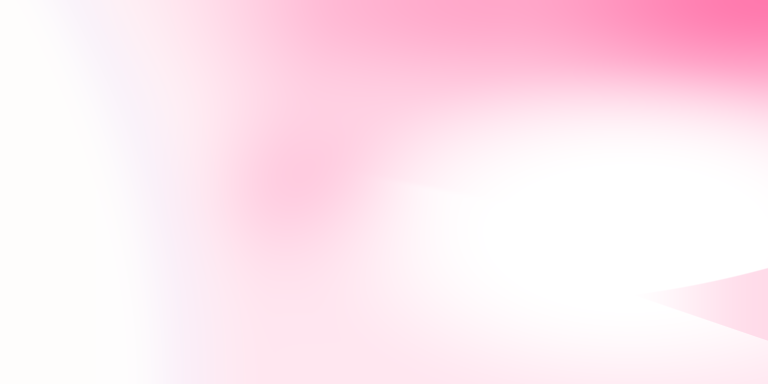
Write a Shadertoy shader that draws this background.

```glsl
const vec3 WARM_WHITE = vec3(0.997, 0.992, 0.990);
const vec3 PINK_ABSORB = vec3(0.0, 1.0, 0.61);    // channels removed per unit of pink
const vec3 LILAC_ABSORB = vec3(0.016, 0.022, 0.0);

const float FLOOR_PINK = 0.095;
const float TOP_DEPTH = 0.25;
const vec2 BLUSH_CENTER = vec2(0.40, 0.47);
const vec2 BLUSH_RADIUS = vec2(0.14, 0.20);
const float BLUSH_PINK = 0.10;
const vec2 GLOW_CENTER = vec2(0.82, 0.62);
const vec2 GLOW_RADIUS = vec2(0.40, 0.42);
const float CREASE_PINK = 0.022;
const vec2 WEDGE_TIP = vec2(0.825, 0.768);
const float WEDGE_PINK = 0.14;

float bell(float x) { return exp(-x * x); }

// Pink strength of the soft washes; p.y runs downward from the top
float washes(vec2 p, float leftEdge) {
    float topPink = mix(0.10, 0.25, smoothstep(0.2, 0.65, p.x))
                  + 0.18 * smoothstep(0.65, 1.0, p.x);
    vec2 blush = (p - BLUSH_CENTER) / BLUSH_RADIUS;
    float pink = FLOOR_PINK + topPink * bell(p.y / TOP_DEPTH)
               + BLUSH_PINK * exp(-dot(blush, blush));

    float glowDistance = length((p - GLOW_CENTER) / GLOW_RADIUS);
    float outsideGlow = smoothstep(0.4, 1.15, glowDistance);
    float leftEnd = mix(0.45, 0.36, smoothstep(0.0, 0.6, p.y));
    return pink * outsideGlow * smoothstep(leftEdge, leftEnd, p.x);
}

// Faint fold: lighter just below a gently sloping line
float crease(vec2 p, float softness) {
    float below = p.y - (0.445 + 0.40 * (p.x - 0.45));
    float fade = bell((p.x - 0.55) / 0.06) * exp(-max(below, 0.0) / 0.07);
    return CREASE_PINK * fade * smoothstep(-softness, softness, below);
}

// Pink wedge opening toward the right side, with a curved upper edge
float wedge(vec2 p, float softness) {
    float along = clamp((p.x - WEDGE_TIP.x) / (1.0 - WEDGE_TIP.x), 0.0, 1.0);
    float upper = WEDGE_TIP.y - 0.045 * along - 0.025 * along * along;
    float lower = WEDGE_TIP.y + 0.120 * along;
    float inside = smoothstep(-softness, softness, p.y - upper)
                 * smoothstep(-softness, softness, lower - p.y);
    return WEDGE_PINK * inside * smoothstep(-0.1, 1.0, along) * step(WEDGE_TIP.x, p.x);
}

void mainImage(out vec4 fragColor, in vec2 fragCoord) {
    vec2 uv = fragCoord / iResolution.xy;
    vec2 p = vec2(uv.x, 1.0 - uv.y);
    float softness = 1.0 / iResolution.y;
    float leftEdge = mix(0.02, 0.16, 1.0 - uv.y * uv.y);

    // Combine the washes with the two folded shapes
    float pink = washes(p, leftEdge);
    pink = max(pink - crease(p, 4.0 * softness), 0.0);
    pink = max(pink, wedge(p, softness));

    // Warm white on the left, lilac where the pink begins
    vec3 color = mix(WARM_WHITE, vec3(1.0), smoothstep(0.1, 0.4, p.x));
    color -= PINK_ABSORB * pink;
    color -= LILAC_ABSORB * bell((p.x - leftEdge - 0.08) / 0.05);
    fragColor = vec4(clamp(color, 0.0, 1.0), 1.0);
}
```
